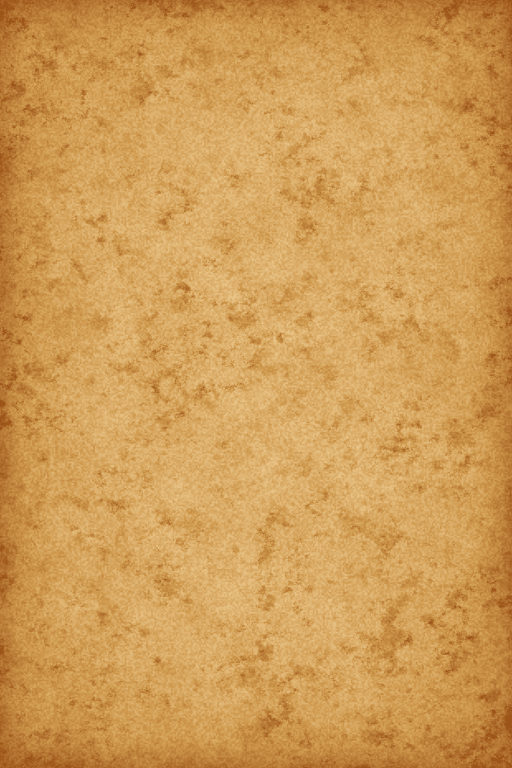
A Shadertoy shader for this texture:

```glsl
// Aged parchment: a warm sheet that browns toward its edges.
// Noise layers (mottling, small ragged stains, flecks, grain) and scattered
// fibres and spots add up to one "age" value, tinted by a three-stop ramp.

const vec3 PALE_TAN   = vec3(0.89, 0.73, 0.48);
const vec3 OCHRE      = vec3(0.81, 0.60, 0.305);
const vec3 BURNT      = vec3(0.65, 0.38, 0.135);
const float OCHRE_AGE = 0.37;

const float BASE_AGE     = 0.085;
const float RIM_AGE      = 0.38;   // dark rim
const float RIM_WIDTH    = 0.035;
const float FADE_AGE     = 0.31;   // broad fade behind the rim
const float FADE_WIDTH   = 0.14;
const float MOTTLE_AGE   = 0.34;
const float STAIN_AGE    = 0.30;
const float FLECK_AGE    = 0.34;
const float CREASE_AGE   = 0.16;
const float GRAIN_AGE    = 0.42;
const float FIBRE_AGE    = 0.20;
const float SPOT_AGE     = 0.42;
const float FIBRE_CELLS  = 11.0;   // per canvas width
const float SPOT_CELLS   = 7.0;
const float ROUGHNESS    = 0.74;   // share of fine octaves in the clouds

// Integer hash: two random values in 0..1 per lattice cell
vec2 hash2(vec2 cell, float seed) {
    uvec2 q = uvec2(ivec2(cell) + 4096) + uint(seed) * uvec2(7919u, 104729u);
    uint h = q.x * 1597334677u ^ q.y * 3812015801u;
    h = (h ^ (h >> 15)) * 2246822519u;
    h ^= h >> 13;
    uint k = h * 3266489917u;
    k ^= k >> 16;
    return vec2(h & 65535u, k & 65535u) / 65535.0;
}

float noise(vec2 p, float seed) {
    vec2 i = floor(p), f = fract(p);
    f = f * f * (3.0 - 2.0 * f);
    float low  = mix(hash2(i, seed).x, hash2(i + vec2(1, 0), seed).x, f.x);
    float high = mix(hash2(i + vec2(0, 1), seed).x, hash2(i + vec2(1, 1), seed).x, f.x);
    return mix(low, high, f.y);
}

float fbm(vec2 p, float seed) {
    float sum = 0.0, weight = 1.0, total = 0.0;
    for (int i = 0; i < 5; i++) {
        sum += weight * noise(p, seed + float(i));
        total += weight;
        weight *= ROUGHNESS;
        p = mat2(1.6, 1.2, -1.2, 1.6) * p + 3.7;
    }
    return sum / total;
}

// Short, slightly bent strokes, at most one per cell
float fibres(vec2 p, float pixel) {
    vec2 home = floor(p * FIBRE_CELLS);
    float ink = 0.0;
    for (int y = -1; y <= 1; y++)
    for (int x = -1; x <= 1; x++) {
        vec2 cell = home + vec2(x, y);
        vec2 place = hash2(cell, 51.0), shape = hash2(cell, 52.0), kind = hash2(cell, 53.0);
        float angle = 6.2832 * shape.x;
        vec2 q = p - (cell + place) / FIBRE_CELLS;
        q = mat2(cos(angle), -sin(angle), sin(angle), cos(angle)) * q;
        q.y += (kind.y - 0.5) * 30.0 * q.x * q.x;
        float halfLength = mix(0.004, 0.015, shape.y * shape.y);
        float d = length(vec2(max(abs(q.x) - halfLength, 0.0), q.y));
        float stroke = 1.0 - smoothstep(0.0003, 0.001 + pixel, d);
        ink = max(ink, stroke * step(kind.x, 0.40) * (0.4 + 0.6 * place.y));
    }
    return ink * smoothstep(0.2, 0.6, noise(p * 130.0, 54.0));
}

// Sparse round foxing spots with wobbly outlines
float spots(vec2 p, float pixel) {
    vec2 home = floor(p * SPOT_CELLS);
    float ink = 0.0;
    for (int y = -1; y <= 1; y++)
    for (int x = -1; x <= 1; x++) {
        vec2 cell = home + vec2(x, y);
        vec2 place = hash2(cell, 61.0), kind = hash2(cell, 62.0);
        float radius = mix(0.0025, 0.0080, kind.y * kind.y);
        float d = length(p - (cell + place) / SPOT_CELLS);
        d += (noise(p * 170.0, 63.0) - 0.5) * 0.004;
        float blot = 1.0 - smoothstep(radius - 0.001 - pixel, radius + 0.001 + pixel, d);
        ink = max(ink, blot * step(kind.x, 0.28) * (0.5 + 0.5 * place.x));
    }
    return ink;
}

// Browning from the four sides, with an uneven front
float edgeAge(vec2 p, float height) {
    vec2 d = min(p, vec2(1.0, height) - p);
    d = max(d + (fbm(p * 10.0, 71.0) - 0.5) * 0.06, 0.0);
    vec2 rim = exp(-d / RIM_WIDTH), fade = exp(-d / FADE_WIDTH);
    return RIM_AGE * max(rim.x, rim.y) + FADE_AGE * (fade.x + fade.y);
}

void mainImage(out vec4 fragColor, in vec2 fragCoord) {
    vec2 p = fragCoord / iResolution.x;
    float pixel = 1.0 / iResolution.x;

    // Cloudy layers, finer and more broken toward the last
    float patches = smoothstep(0.36, 0.66, fbm(p * 9.0, 31.0));
    float age = BASE_AGE + edgeAge(p, iResolution.y / iResolution.x);
    age += MOTTLE_AGE * (fbm(p * 13.0, 35.0) - 0.5);
    float stain = smoothstep(0.50, 0.76, fbm(p * vec2(25.0, 31.0), 41.0));
    age += STAIN_AGE * stain * (0.5 + patches);
    float fleck = smoothstep(0.56, 0.76, fbm(p * vec2(55.0, 66.0), 81.0));
    age += FLECK_AGE * fleck * (0.25 + patches);
    float crease = abs(fbm(p * 27.0, 91.0) - 0.5);
    float broken = smoothstep(0.50, 0.75, noise(p * 45.0, 97.0)) * patches;
    age += CREASE_AGE * (1.0 - smoothstep(0.004, 0.022, crease)) * broken;

    // Scattered marks and paper grain
    age += FIBRE_AGE * fibres(p, pixel) + SPOT_AGE * spots(p, pixel);
    age += GRAIN_AGE * (0.8 * noise(p * 310.0, 101.0) + 0.2 * noise(p * 150.0, 102.0) - 0.5);

    age = clamp(age, -0.15, 1.15);
    vec3 color = age < OCHRE_AGE
        ? mix(PALE_TAN, OCHRE, age / OCHRE_AGE)
        : mix(OCHRE, BURNT, (age - OCHRE_AGE) / (1.0 - OCHRE_AGE));
    fragColor = vec4(color, 1.0);
}
```
